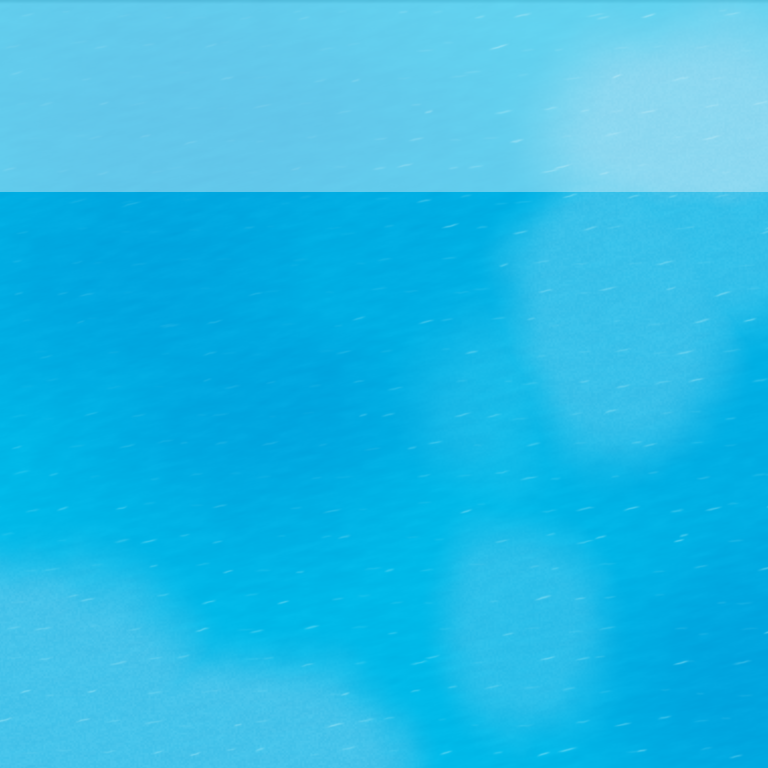
Give the GLSL for this texture, as a WebGL 2 fragment shader.

```glsl
#version 300 es
precision highp float;
// Bright tropical water with pale shoals, small wave crests and a hazy upper band.

#define HORIZON 0.75
#define HAZE_AMOUNT 0.40
#define CREST_GRID vec2(18.0, 25.0)
#define CREST_GAIN 0.36
#define RIPPLE_GAIN 0.034
#define GRAIN_GAIN 0.065
#define WARP 0.045

uniform vec2 u_resolution;
out vec4 fragColor;

const vec3 DEEP = vec3(0.0, 0.630, 0.865);
const vec3 CYAN = vec3(0.0, 0.725, 0.910);
const vec3 SHOAL = vec3(0.270, 0.765, 0.918);
const vec3 HAZE = vec3(0.96, 0.97, 0.98);

float hash(vec2 p) {
    vec3 q = fract(vec3(p.xyx) * 0.1031);
    q += dot(q, q.yzx + 33.33);
    return fract((q.x + q.y) * q.z);
}

float noise(vec2 p) {
    vec2 i = floor(p), f = fract(p);
    f = f * f * (3.0 - 2.0 * f);
    return mix(mix(hash(i), hash(i + vec2(1, 0)), f.x),
               mix(hash(i + vec2(0, 1)), hash(i + vec2(1, 1)), f.x), f.y);
}

float fbm(vec2 p) {
    float sum = 0.0, gain = 0.5;
    for (int i = 0; i < 4; i++) {
        sum += gain * noise(p);
        p = p * 2.03 + 17.7;
        gain *= 0.5;
    }
    return sum;
}

// Soft ellipse: 1 inside, 0 outside, blurred by soft around the rim
float patchMask(vec2 p, vec2 centre, vec2 radius, float soft) {
    return 1.0 - smoothstep(1.0 - soft, 1.0 + soft, length((p - centre) / radius));
}

float shoalMask(vec2 p) {
    float m = patchMask(p, vec2(0.05, 0.03), vec2(0.25, 0.24), 0.28);
    m = max(m, patchMask(p, vec2(0.30, -0.02), vec2(0.23, 0.18), 0.28));
    m = max(m, 0.65 * patchMask(p, vec2(0.69, 0.19), vec2(0.10, 0.13), 0.38));
    m = max(m, 0.82 * patchMask(p, vec2(0.81, 0.60), vec2(0.14, 0.18), 0.35));
    m = max(m, 0.75 * patchMask(p, vec2(0.93, 0.70), vec2(0.18, 0.13), 0.45));
    m = max(m, patchMask(p, vec2(0.90, 0.83), vec2(0.20, 0.13), 0.45));
    return max(m, 0.35 * patchMask(p, vec2(0.64, 0.48), vec2(0.09, 0.10), 0.6));
}

float deepMask(vec2 p) {
    float m = 0.75 * patchMask(p, vec2(0.20, 0.64), vec2(0.25, 0.18), 0.8);
    m = max(m, 0.75 * patchMask(p, vec2(0.34, 0.48), vec2(0.22, 0.17), 0.8));
    m = max(m, 0.75 * patchMask(p, vec2(0.25, 0.83), vec2(0.30, 0.22), 0.8));
    m = max(m, 0.50 * patchMask(p, vec2(0.50, 0.68), vec2(0.20, 0.16), 0.8));
    m = max(m, 0.85 * patchMask(p, vec2(1.02, 0.12), vec2(0.22, 0.20), 0.8));
    return max(m, 0.45 * patchMask(p, vec2(0.98, 0.42), vec2(0.22, 0.16), 0.8));
}

// Short tilted crests, one jittered per grid cell
float crests(vec2 p) {
    vec2 cell = floor(p * CREST_GRID);
    float light = 0.0;
    for (int j = -1; j <= 1; j++)
    for (int i = -1; i <= 1; i++) {
        vec2 id = cell + vec2(i, j);
        float seed = hash(id + 41.0);
        vec2 jitter = vec2(hash(id + 7.0), 0.35 + 0.3 * hash(id + 19.0));
        vec2 d = p - (id + jitter) / CREST_GRID;
        d.y -= d.x * (0.04 + 0.22 * seed) + 0.0012 * (noise(p * 150.0) - 0.5);
        float halfLength = mix(0.007, 0.016, hash(id + 83.0));
        float along = 1.0 - smoothstep(0.2, 1.0, abs(d.x) / halfLength);
        light += along * exp(-pow(d.y / 0.0015, 2.0)) * (0.2 + 0.8 * seed * seed);
    }
    return light;
}

void main() {
    vec2 p = gl_FragCoord.xy / u_resolution;
    vec2 drift = vec2(fbm(p * 6.0), fbm(p * 6.0 + 31.0)) - 0.47;
    vec2 q = p + WARP * 2.0 * drift;

    // Broad water colours
    float shoal = shoalMask(q);
    vec3 color = mix(CYAN, DEEP, clamp(deepMask(q) - 0.2 * drift.x, 0.0, 1.0));
    color = mix(color, SHOAL, shoal);

    // Slanted ripples and fine sandy grain
    vec2 slant = vec2(p.x, p.y - 0.22 * p.x);
    float ripple = fbm(slant * vec2(35.0, 130.0)) - 0.47;
    float grain = noise(p * 380.0) - 0.5;
    color += RIPPLE_GAIN * ripple * vec3(0.7, 1.2, 0.9) * (1.0 - 0.4 * shoal);
    color += GRAIN_GAIN * grain * (0.08 + 0.6 * shoal) * vec3(1.0, 0.5, 0.3);

    // Crests are brighter toward the right and the shallows
    float crestLight = mix(0.35, 1.0, max(smoothstep(0.35, 0.65, p.x), 1.0 - smoothstep(0.2, 0.5, p.y)));
    color = mix(color, vec3(0.72, 0.94, 0.98), clamp(CREST_GAIN * crestLight * crests(p), 0.0, 0.7));

    // Hazy band with a faint darker top rim
    float edge = 0.6 / u_resolution.y;
    float band = smoothstep(HORIZON - edge, HORIZON + edge, p.y);
    color = mix(color, HAZE, HAZE_AMOUNT * band);
    color -= 0.06 * smoothstep(0.994, 1.0, p.y);
    fragColor = vec4(clamp(color, 0.0, 1.0), 1.0);
}
```
